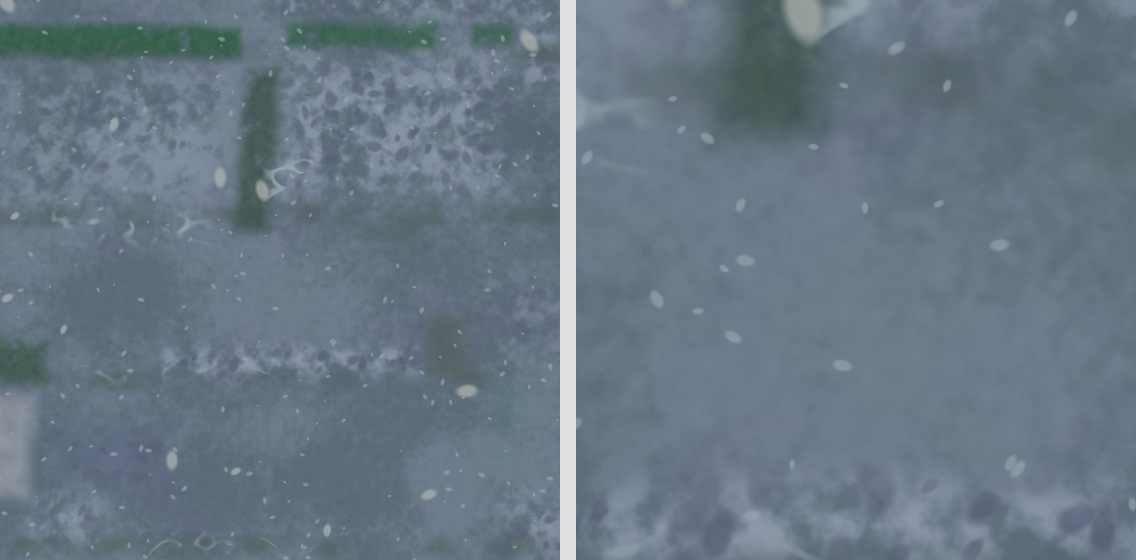
Left, the full canvas; right, a detail of the centre.
Give the GLSL for this texture, as a WebGL 2 fragment shader.

```glsl
#version 300 es
precision highp float;
// Weathered blue-grey paving stones with mossy joints, pale lichen and dark pits.
// Soft boxes bent by gradient noise lay out the stones; fractal noise breaks up
// their surface, and jittered cells scatter the pits and flecks.
uniform vec2 u_resolution;
out vec4 fragColor;

vec2 hash2(vec2 p) {
  vec3 q = fract(p.xyx * vec3(.1031, .1030, .0973));
  q += dot(q, q.yzx + 33.33);
  return fract((q.xx + q.yz) * q.zy);
}

float corner(vec2 cell, vec2 f, vec2 o) {
  return dot(hash2(cell + o) * 2. - 1., f - o);
}

float gradientNoise(vec2 p) {
  vec2 i = floor(p), f = p - i;
  vec2 u = f * f * f * (f * (f * 6. - 15.) + 10.);
  return mix(mix(corner(i, f, vec2(0, 0)), corner(i, f, vec2(1, 0)), u.x),
             mix(corner(i, f, vec2(0, 1)), corner(i, f, vec2(1, 1)), u.x), u.y);
}

float fbm(vec2 p) {
  float sum = 0., amp = 1.;
  for (int i = 0; i < 4; i++) {
    sum += amp * gradientNoise(p);
    p = mat2(1.6, 1.2, -1.2, 1.6) * p + 17.3;
    amp *= .5;
  }
  return sum;
}

// Soft-edged box, 1 inside and 0 outside
float softBox(vec2 p, vec2 centre, vec2 extent, float soft) {
  vec2 d = abs(p - centre) - extent;
  float dist = length(max(d, 0.)) + min(max(d.x, d.y), 0.);
  return 1. - smoothstep(-soft, soft, dist);
}

// Scattered oval grains; keep is the share of cells that hold one
float grains(vec2 p, float density, float size, float keep) {
  vec2 q = p * density, cell = floor(q);
  float cover = 0.;
  for (int j = -1; j <= 1; j++)
    for (int i = -1; i <= 1; i++) {
      vec2 id = cell + vec2(i, j), h = hash2(id + 91.), d = q - id - hash2(id);
      float a = h.x * 6.28, r = size * (.5 + h.y);
      d = mat2(cos(a), sin(a), -sin(a), cos(a)) * d * vec2(.7, 1.2);
      float present = step(hash2(id + 47.).x, keep);
      cover = max(cover, present * (1. - smoothstep(.45 * r, r, length(d))));
    }
  return cover;
}

void main() {
  vec2 uv = gl_FragCoord.xy / u_resolution;
  vec2 p = uv + .014 * vec2(fbm(uv * 9.), fbm(uv * 9. + 31.));
  float broad = fbm(uv * 3.5 + 5.), mottle = fbm(uv * 26.), grain = fbm(uv * 70. + 9.);

  // Bare stone
  vec3 col = mix(vec3(.36, .42, .475), vec3(.425, .485, .545),
                 smoothstep(-.4, .4, broad + .35 * mottle + .2 * grain));
  col += vec3(.02, -.008, .016) * fbm(uv * 6. + 60.) + .018 * grain;
  col -= .025 * softBox(p, vec2(.97, .68), vec2(.06, .1), .06);

  // Lichen regions, broken into pale crusts
  float lichen = .75 * softBox(p, vec2(.7, .78), vec2(.2, .12), .07);
  lichen = max(lichen, .55 * softBox(p, vec2(.21, .755), vec2(.19, .11), .07));
  lichen = max(lichen, .9 * softBox(p, vec2(.52, .353), vec2(.22, .022), .022));
  lichen = max(lichen, .7 * softBox(p, vec2(.72, .99), vec2(.26, .02), .03));
  lichen = max(lichen, .7 * softBox(p, vec2(.96, .92), vec2(.03, .07), .04));
  lichen = max(lichen, .7 * softBox(p, vec2(.12, .07), vec2(.06, .04), .04));
  lichen = max(lichen, .7 * softBox(p, vec2(.97, .06), vec2(.06, .05), .05));
  lichen = max(lichen, .35 * softBox(p, vec2(.93, .43), vec2(.07, .06), .05));
  float crust = lichen * smoothstep(-.3, .4, mottle + .5 * broad + .25 * grain);
  col = mix(col, vec3(.56, .605, .68), crust);
  float bleached = softBox(p, vec2(.01, .2), vec2(.045, .09), .022);
  col = mix(col, vec3(.56, .59, .62) + .06 * mottle, .85 * bleached);

  // Violet stain and dark pits
  float stain = softBox(p, vec2(.2, .185), vec2(.1, .05), .05);
  col = mix(col, vec3(.35, .39, .49), .55 * stain);
  float pits = grains(p + .004 * mottle, 34., .38, .55);
  col = mix(col, vec3(.34, .37, .46), pits * clamp(.85 * lichen + .6 * stain, 0., .75));

  // Faint earthy joints between the courses
  float course = abs(mod(p.y - .025 + .1475, .295) - .1475);
  float seam = (1. - smoothstep(.006, .03, course)) * smoothstep(-.3, .35, fbm(uv * 8. + 14.));
  col = mix(col, vec3(.31, .37, .36), .6 * seam);
  float earthy = softBox(p, vec2(.8, .38), vec2(.035, .055), .025);
  earthy = max(earthy, .6 * softBox(p, vec2(.7, .58), vec2(.06, .02), .03));
  col = mix(col, vec3(.34, .39, .38) + .03 * mottle, .75 * earthy);

  // Moss
  float moss = softBox(p, vec2(.2, .925), vec2(.23, .028), .013);
  moss = max(moss, .85 * softBox(p, vec2(.645, .935), vec2(.13, .02), .014));
  moss = max(moss, .8 * softBox(p, vec2(.88, .935), vec2(.035, .018), .014));
  moss = max(moss, .9 * softBox(p, vec2(.46 - .1 * (.73 - p.y), .73), vec2(.032, .145), .018));
  moss = max(moss, .9 * softBox(p, vec2(.02, .355), vec2(.06, .035), .02));
  float lush = smoothstep(.84, .93, uv.y) + .35 * (1. - smoothstep(.1, .2, uv.x));
  vec3 mossCol = mix(vec3(.255, .335, .315), vec3(.215, .375, .295), min(lush, 1.));
  col = mix(col, mossCol + .045 * mottle + .035 * grain, moss * smoothstep(-.9, .1, mottle));

  // Curled pale chips beside the joints, then loose flecks
  float chipZone = softBox(p, vec2(.19, .595), vec2(.17, .02), .025);
  chipZone = max(chipZone, softBox(p, vec2(.52, .68), vec2(.04, .04), .02));
  chipZone = max(chipZone, .6 * softBox(p, vec2(.3, .335), vec2(.2, .015), .025));
  chipZone = max(chipZone, .6 * softBox(p, vec2(.42, .03), vec2(.2, .015), .02));
  float curl = 1. - smoothstep(.02, .11, abs(gradientNoise(p * vec2(17., 30.) + 3.)));
  curl *= smoothstep(-.02, .2, fbm(uv * 13. + 80.));
  col = mix(col, vec3(.62, .68, .7), .8 * curl * chipZone);
  col = mix(col, vec3(.59, .65, .69), .65 * grains(uv, 42., .17, .13));
  col = mix(col, vec3(.66, .68, .68), .8 * grains(uv + 7., 9., .12, .12));

  fragColor = vec4(col, 1.);
}
```
